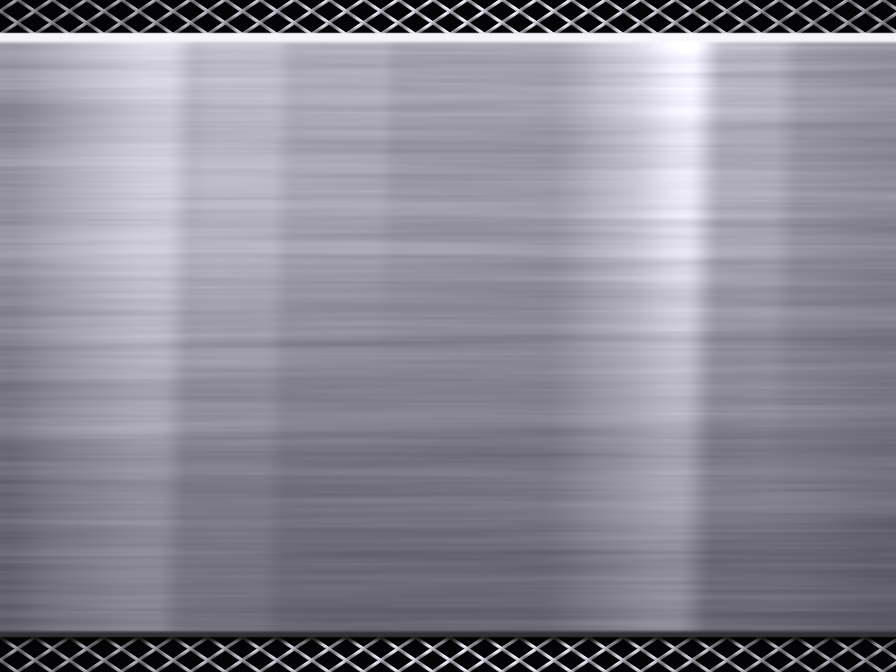
A Shadertoy shader for this texture:

```glsl
// Brushed steel plate with vertical sheens, framed by strips of diamond wire mesh.

float hash(vec2 p) {
    vec3 q = fract(p.xyx * vec3(0.1031, 0.1030, 0.0973));
    q += dot(q, q.yzx + 33.33);
    return fract((q.x + q.y) * q.z);
}

float valueNoise(vec2 p) {
    vec2 cell = floor(p);
    vec2 f = fract(p);
    f = f * f * (3.0 - 2.0 * f);
    float low = mix(hash(cell), hash(cell + vec2(1, 0)), f.x);
    float high = mix(hash(cell + vec2(0, 1)), hash(cell + vec2(1, 1)), f.x);
    return mix(low, high, f.y);
}

// Horizontal grain: each octave is finer and shorter, centred on zero
float brushedGrain(vec2 p) {
    float grain = 0.0;
    vec2 frequency = vec2(0.7, 24.0);
    float amplitude = 0.055;
    for (int i = 0; i < 5; i++) {
        grain += amplitude * (valueNoise(p * frequency + float(i) * 37.0) - 0.5);
        frequency *= vec2(1.7, 1.85);
        amplitude *= 0.92;
    }
    return grain;
}

// Soft band that rises over riseStart..riseEnd and falls over fallStart..fallEnd
float band(float x, float riseStart, float riseEnd, float fallStart, float fallEnd) {
    return smoothstep(riseStart, riseEnd, x) * (1.0 - smoothstep(fallStart, fallEnd, x));
}

vec3 plateColor(vec2 uv, vec2 p) {
    float y = uv.y;
    float light = mix(0.405, 0.555, smoothstep(0.0, 0.65, y)) + 0.075 * smoothstep(0.5, 0.95, y);

    // Reflections widen and brighten towards the top
    float x = uv.x - 0.018 * (y - 0.5);
    float strength = mix(0.55, 1.0, smoothstep(0.05, 0.8, y));
    float sheen = 0.065 * band(x, 0.01, 0.09, 0.295, 0.325);
    sheen += 0.125 * band(x, 0.05, 0.175, 0.18, 0.215);
    sheen += 0.045 * band(x, 0.18, 0.24, 0.415, 0.44) * smoothstep(0.35, 0.8, y);
    sheen += 0.085 * band(x, 0.605, 0.67, 0.765, 0.8);
    sheen += 0.155 * band(x, 0.64, 0.755, 0.76, 0.805);
    sheen += 0.075 * band(x, 0.70, 0.77, 0.855, 0.89) * smoothstep(0.1, 0.7, y);
    light += sheen * strength;

    // Edge falloff, a pale crossing streak and the glow below the upper rim
    light -= 0.045 * smoothstep(0.86, 1.0, uv.x);
    light -= 0.035 * (1.0 - smoothstep(0.0, 0.06, uv.x));
    light += 0.035 * exp(-pow((y - 0.635) / 0.025, 2.0));
    light += 0.05 * exp(-(0.94 - y) / 0.06) * (0.5 + 3.0 * sheen);
    light += brushedGrain(p);
    return vec3(light, light - 0.006, light + 0.042);
}

vec3 meshColor(vec2 uv, vec2 p, float pixel) {
    vec2 period = vec2(0.0515, 0.0345);
    vec2 q = p / period;
    vec2 diagonals = vec2(q.x + q.y, q.x - q.y);
    vec2 offset = (fract(diagonals) - 0.5) / length(1.0 / period);
    vec2 wire = 1.0 - smoothstep(0.0023 - 0.5 * pixel, 0.0023 + 0.7 * pixel, abs(offset));

    // Alternating weave and a brighter middle give the wires relief
    vec2 relief = 0.66 + 0.18 * sin(6.2832 * diagonals.yx);
    relief += vec2(60.0, -60.0) * offset;
    float lit = 0.72 + 0.38 * exp(-pow((uv.x - 0.53) / 0.32, 2.0));
    float light = max(wire.x * relief.x, wire.y * relief.y) * lit;
    return vec3(0.015, 0.015, 0.022) + light * vec3(0.96, 0.96, 1.0);
}

void mainImage(out vec4 fragColor, in vec2 fragCoord) {
    vec2 uv = fragCoord / iResolution.xy;
    vec2 p = fragCoord / iResolution.y;
    float pixel = 1.0 / iResolution.y;

    vec3 mesh = meshColor(uv, p, pixel);
    // Shadow cast on the lower mesh by the plate
    mesh *= 1.0 - 0.85 * band(uv.y, 0.038, 0.052, 0.2, 0.3);

    vec3 plate = plateColor(uv, p);
    // Bright bevel on the upper rim, dark bevel on the lower rim
    float rim = smoothstep(0.933, 0.941, uv.y);
    plate = mix(plate, vec3(0.97, 0.97, 0.99), rim * 0.95);
    float lowerEdge = 1.0 - smoothstep(0.057, 0.064, uv.y);
    plate = mix(plate, vec3(0.19, 0.19, 0.21), lowerEdge);

    float inside = smoothstep(0.052 - pixel, 0.052 + pixel, uv.y)
        * (1.0 - smoothstep(0.951 - pixel, 0.951 + pixel, uv.y));
    fragColor = vec4(clamp(mix(mesh, plate, inside), 0.0, 1.0), 1.0);
}
```
